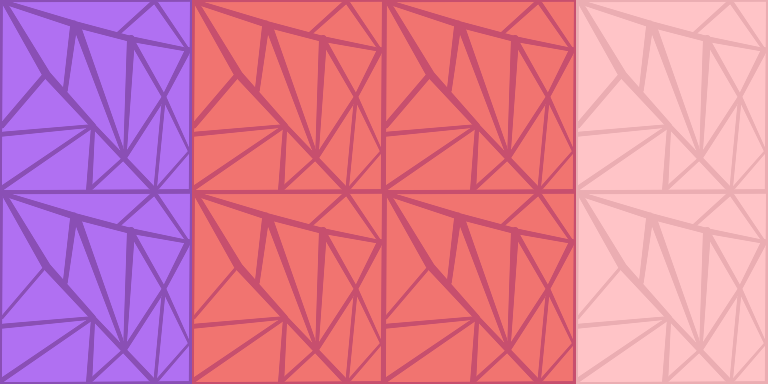
A Shadertoy shader for this pattern:

```glsl
// Four by two tiles of faceted, tapering strokes in violet, coral and pink columns.

const vec2 TILES = vec2(4.0, 2.0);
const float TILE_SIZE = 100.0; // local units across one tile

float hash(vec2 p) {
    return fract(sin(dot(p, vec2(127.1, 311.7))) * 43758.5453);
}

// Signed distance to a line whose width runs from widthA to widthB.
float stroke(vec2 p, vec2 a, vec2 b, float widthA, float widthB) {
    vec2 ab = b - a;
    float t = clamp(dot(p - a, ab) / dot(ab, ab), 0.0, 1.0);
    return length(p - a - ab * t) - 0.5 * mix(widthA, widthB, t);
}

// Uneven frame that joins with the frames of neighbouring tiles.
float frame(vec2 p) {
    float d = stroke(p, vec2(0, 0), vec2(100, 0), 2.4, 1.8);
    d = min(d, stroke(p, vec2(0, 100), vec2(100, 99.5), 2.0, 2.0));
    d = min(d, stroke(p, vec2(0, 0), vec2(0, 100), 3.0, 2.0));
    return min(d, stroke(p, vec2(100, 0), vec2(100, 100), 2.2, 3.4));
}

// Facet edges; y runs downwards from the top of the tile.
float facets(vec2 p, float branchWidth) {
    vec2 corner = vec2(2, 1);
    vec2 knee = vec2(24, 38.5);
    vec2 hub = vec2(48.5, 65.5);
    vec2 fork = vec2(65, 82);
    vec2 foot = vec2(80.7, 99.5);
    vec2 ridgeA = vec2(38.5, 12.5);
    vec2 ridgeB = vec2(68.2, 20.3);
    vec2 tip = vec2(98, 26);
    vec2 crest = vec2(80.5, 0.5);
    vec2 crossing = vec2(85.4, 50.5);
    vec2 base = vec2(46.4, 99);

    // Main diagonal and upper ridge
    float d = stroke(p, corner, knee, 2.6, 4.4);
    d = min(d, stroke(p, knee, hub, 4.2, 3.0));
    d = min(d, stroke(p, hub, foot, 2.6, 3.0));
    d = min(d, stroke(p, corner, ridgeA, 2.4, 3.6));
    d = min(d, stroke(p, ridgeA, ridgeB, 3.4, 3.2));
    d = min(d, stroke(p, ridgeB, tip, 3.0, 2.0));

    // Long blades below the ridge
    d = min(d, stroke(p, ridgeA, vec2(34, 47), 3.8, 2.6));
    d = min(d, stroke(p, ridgeA + vec2(1.5, 1), fork, 4.0, 2.0));
    d = min(d, stroke(p, ridgeB, fork, 4.2, 1.8));

    // Peak and right-hand crossing
    d = min(d, stroke(p, vec2(61, 18), crest, 2.0, 2.4));
    d = min(d, stroke(p, crest, tip, 2.4, 1.8));
    d = min(d, stroke(p, tip, crossing, 3.2, 2.2));
    d = min(d, stroke(p, crossing, fork, 2.2, 2.4));
    d = min(d, stroke(p, ridgeB, crossing, 2.8, 2.2));
    d = min(d, stroke(p, crossing, vec2(98.5, 78.6), 2.4, 1.4));
    d = min(d, stroke(p, crossing, foot, 2.0, 1.8));
    d = min(d, stroke(p, foot, vec2(98.5, 79), 1.8, 1.4));

    // Left branch and lower fan
    d = min(d, stroke(p, knee, vec2(1, 65.5), branchWidth, branchWidth));
    d = min(d, stroke(p, hub, vec2(0, 70), 1.8, 2.6));
    d = min(d, stroke(p, hub, vec2(1, 98), 2.0, 2.6));
    d = min(d, stroke(p, hub, base, 2.2, 3.2));
    return min(d, stroke(p, base, fork, 2.2, 1.8));
}

void columnColors(float column, out vec3 fill, out vec3 line) {
    fill = vec3(0.945, 0.455, 0.44);
    line = vec3(0.78, 0.31, 0.43);
    if (column < 0.5) {
        fill = vec3(0.69, 0.44, 0.95);
        line = vec3(0.54, 0.31, 0.71);
    } else if (column > 2.5) {
        fill = vec3(1.0, 0.77, 0.78);
        line = vec3(0.92, 0.68, 0.70);
    }
}

void mainImage(out vec4 fragColor, in vec2 fragCoord) {
    vec2 grid = fragCoord / iResolution.xy * TILES;
    vec2 tile = floor(grid);
    vec2 p = fract(grid) * TILE_SIZE;
    p.y = TILE_SIZE - p.y;

    // The branch is thinner in the lower row, with slight tile variation.
    float branchWidth = mix(1.8, 2.9, tile.y) + 0.2 * (hash(tile) - 0.5);
    float d = min(frame(p), facets(p, branchWidth));

    float pixel = TILE_SIZE * TILES.y / iResolution.y;
    float ink = 1.0 - smoothstep(-0.5 * pixel, 0.5 * pixel, d);
    vec3 fill, line;
    columnColors(tile.x, fill, line);
    fragColor = vec4(mix(fill, line, ink), 1.0);
}
```
